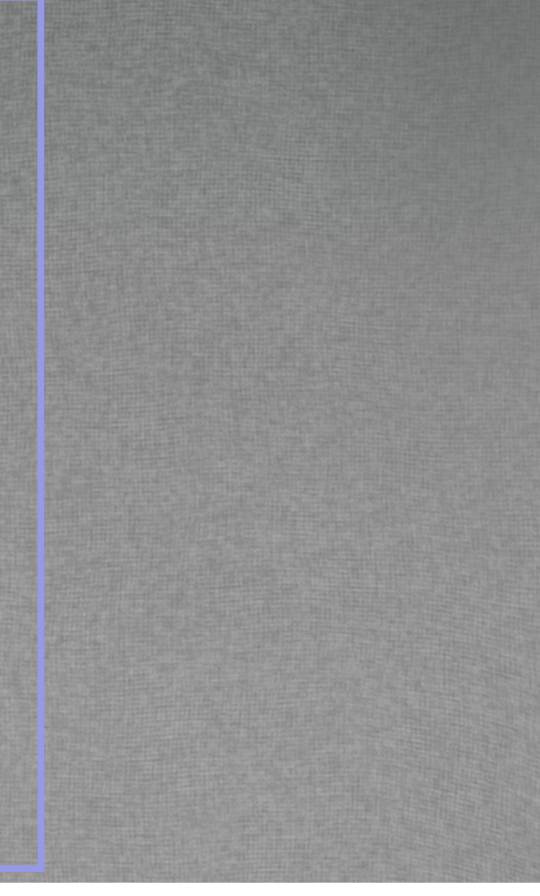
Write a Shadertoy shader that draws this texture.

```glsl
float hash(vec2 p) {
    vec3 q = fract(vec3(p.xyx) * 0.1031);
    q += dot(q, q.yzx + 33.33);
    return fract((q.x + q.y) * q.z);
}

// Smoothly joined random cells, from -1 to 1
float cellNoise(vec2 p) {
    vec2 cell = floor(p), f = fract(p);
    f = f * f * (3.0 - 2.0 * f);
    float low = mix(hash(cell), hash(cell + vec2(1, 0)), f.x);
    float high = mix(hash(cell + vec2(0, 1)), hash(cell + vec2(1, 1)), f.x);
    return 2.0 * mix(low, high, f.y) - 1.0;
}

// Bend the cloth: gentle ripples, and a sag towards the lower right
vec2 bendCloth(vec2 p) {
    vec2 w = p;
    w.x += 0.004 * sin(9.0 * p.y + 4.0 * p.x) + 0.0015 * sin(31.0 * p.y - 13.0 * p.x);
    w.y += 0.004 * sin(11.0 * p.x + 3.0 * p.y) + 0.0012 * sin(37.0 * p.x + 17.0 * p.y);
    float sag = max(p.x - 0.36, 0.0);
    w.y += 0.7 * sag * sag * (1.0 - smoothstep(0.05, 0.5, p.y));
    return w;
}

// Crossed threads with uneven thickness and fine grain
float weave(vec2 p) {
    vec2 w = bendCloth(p);
    vec2 threads = sin(6.28318 * 192.0 * w);
    float weft = cellNoise(w * vec2(95.0, 330.0));
    float warp = cellNoise(w * vec2(330.0, 95.0) + 57.0);
    float grain = cellNoise(w * 400.0 + 19.0);
    float patches = 0.75 + 0.35 * cellNoise(w * 24.0 + 7.0);
    return patches * (0.014 * threads.y + 0.010 * threads.x)
         + 0.026 * weft + 0.021 * warp + 0.022 * grain;
}

void mainImage(out vec4 fragColor, in vec2 fragCoord) {
    vec2 p = fragCoord / iResolution.y;
    float x = fragCoord.x / iResolution.x;
    float edge = 0.8 / iResolution.y;

    // Light falls off upwards, most of all at the upper right
    float light = 0.590 - 0.105 * p.y * p.y;
    light -= 0.035 * smoothstep(0.45, 0.0, length(vec2(x - 0.88, p.y - 0.97)));
    light += 0.012 * (1.0 - x) * p.y - 0.012 * smoothstep(0.5, 1.0, x) * (1.0 - p.y);
    light += 0.005 * cellNoise(p * 9.0);

    float clarity = 1.0 - 0.5 * smoothstep(0.4, 1.0, x) * smoothstep(0.2, 0.9, p.y);
    vec3 color = vec3(light + clarity * weave(p));
    color += vec3(-0.006, 0.002, 0.003) * smoothstep(0.6, 1.0, p.y);

    // Violet border of a panel that runs off the left side
    float panel = max(max(p.x - 0.0455, 0.0305 - p.y), p.y - 1.003);
    float border = 1.0 - smoothstep(-edge, edge, abs(panel) - 0.0037);
    color = mix(color, vec3(0.59, 0.60, 0.91), border);

    // White strip along the bottom
    color = mix(vec3(1.0), color, smoothstep(-edge, edge, p.y - 0.0148));
    fragColor = vec4(color, 1.0);
}
```
